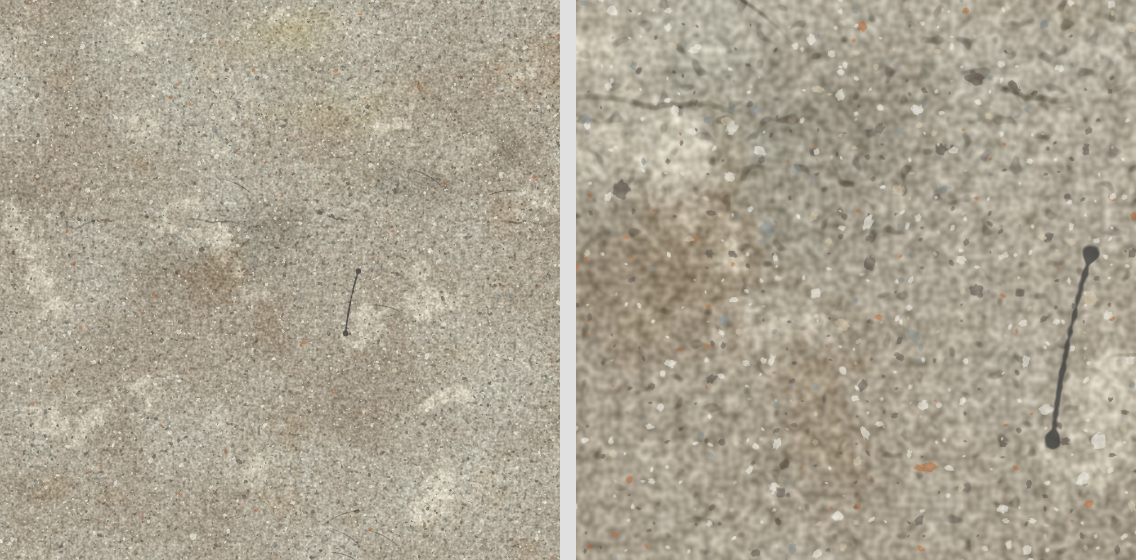
Left, the full canvas; right, a detail of the centre.
Write a three.js fragment shader that draws this texture.

```glsl
varying vec2 vUv;

float hash(vec2 p) {
  vec3 q = fract(p.xyx * 0.1031);
  q += dot(q, q.yzx + 33.33);
  return fract((q.x + q.y) * q.z);
}

float cornerSlope(vec2 cell, vec2 offset) {
  float angle = 6.2832 * hash(cell);
  return dot(vec2(cos(angle), sin(angle)), offset);
}

float gradientNoise(vec2 p) {
  vec2 i = floor(p), f = fract(p);
  vec2 u = f * f * f * (f * (f * 6.0 - 15.0) + 10.0);
  vec2 e = vec2(1.0, 0.0);
  float low = mix(cornerSlope(i, f), cornerSlope(i + e.xy, f - e.xy), u.x);
  float high = mix(cornerSlope(i + e.yx, f - e.yx), cornerSlope(i + e.xx, f - e.xx), u.x);
  return mix(low, high, u.y);
}

float fbm(vec2 p) {
  float sum = 0.0, amplitude = 1.0;
  for (int i = 0; i < 6; i++) {
    sum += amplitude * gradientNoise(p);
    p = mat2(1.6, 1.2, -1.2, 1.6) * p + 17.3;
    amplitude *= 0.6;
  }
  return sum;
}

float smudge(vec2 p, vec2 centre, vec2 size) {
  vec2 q = (p - centre) / size;
  return exp(-dot(q, q));
}

// One jittered, lumpy grain per cell: x is coverage, y a random kind
vec2 grains(vec2 p, float cells, float share, float seed) {
  vec2 id = floor(p * cells) + seed;
  vec2 q = fract(p * cells) - 0.3 - 0.4 * vec2(hash(id), hash(id + 41.0));
  float turn = 6.2832 * hash(id + 83.0);
  q = mat2(cos(turn), sin(turn), -sin(turn), cos(turn)) * q;
  q.y *= 1.0 + 0.8 * hash(id + 29.0);
  float radius = mix(0.1, 0.28, pow(hash(id + 59.0), 2.0));
  float d = length(q) - radius * (1.0 + 0.5 * gradientNoise(q * 6.0 + id));
  float edge = 0.0008 * cells;
  float present = step(hash(id + 7.0), share);
  return vec2(present * (1.0 - smoothstep(-edge, edge, d)), hash(id + 101.0));
}

vec3 grainColour(float kind) {
  vec3 c = mix(vec3(0.90, 0.89, 0.85), vec3(0.80, 0.75, 0.65), step(0.38, kind));
  c = mix(c, vec3(0.43, 0.40, 0.36), step(0.55, kind));
  c = mix(c, vec3(0.55, 0.57, 0.56), step(0.84, kind));
  return mix(c, vec3(0.70, 0.47, 0.31), step(0.94, kind));
}

// x is the distance to a bowed stroke, y the position along it
vec2 stroke(vec2 p, vec2 a, vec2 b, float bow) {
  vec2 ab = b - a;
  float t = clamp(dot(p - a, ab) / dot(ab, ab), 0.0, 1.0);
  vec2 bend = vec2(-ab.y, ab.x) * bow * t * (1.0 - t);
  return vec2(length(p - a - ab * t - bend), t);
}

void main() {
  vec2 p = vUv;
  vec2 w = p + 0.03 * vec2(fbm(p * 9.0 + 3.0), fbm(p * 9.0 + 51.0));

  // Broad weathering
  float broad = fbm(p * 4.0 + 11.0);
  float band = smudge(w, vec2(0.38, 0.92), vec2(0.24, 0.08));
  float stains = smudge(w, vec2(0.73, 0.67), vec2(0.08, 0.04))
    + smudge(w, vec2(0.48, 0.58), vec2(0.07, 0.05))
    + 0.8 * smudge(w, vec2(0.89, 0.74), vec2(0.025, 0.03))
    + 0.5 * smudge(w, vec2(0.31, 0.52), vec2(0.13, 0.05));
  float tone = 0.685 + 0.10 * broad + 0.05 * band - 0.10 * stains;
  vec3 colour = vec3(tone, tone - 0.035, tone - 0.10);
  colour += vec3(-0.014, 0.004, 0.008) * smoothstep(-0.3, 0.5, broad + band);

  // Rust and ochre tints
  float rust = smoothstep(0.2, 0.7, fbm(w * 5.0 + 73.0));
  rust += 0.7 * smudge(w, vec2(0.83, 0.37), vec2(0.05, 0.03));
  float ochre = smudge(w, vec2(0.52, 0.94), vec2(0.08, 0.04))
    + 0.6 * smudge(w, vec2(0.60, 0.80), vec2(0.12, 0.05));
  colour -= vec3(0.02, 0.04, 0.06) * rust;
  colour += vec3(0.02, 0.0, -0.06) * ochre;

  // Flaking pale plaster with ragged edges
  float flakes = fbm(w * 6.0 + 29.0) + 0.2 * gradientNoise(p * 70.0);
  flakes += 0.3 * band - 0.4 * stains
    + 0.6 * smudge(w, vec2(0.955, 0.38), vec2(0.025, 0.06))
    + 0.6 * smudge(w, vec2(0.79, 0.28), vec2(0.06, 0.025))
    + 0.5 * smudge(w, vec2(0.40, 0.58), vec2(0.03, 0.02))
    + 0.4 * smudge(w, vec2(0.69, 0.77), vec2(0.04, 0.025));
  colour = mix(colour, vec3(0.865, 0.84, 0.765), 0.72 * smoothstep(0.24, 0.68, flakes));

  // Sandy grain and small pits
  float sand = 0.10 * gradientNoise(p * 65.0) + 0.13 * gradientNoise(p * 130.0 + 9.0)
    + 0.15 * gradientNoise(p * 230.0 + 37.0);
  colour += sand;
  float pits = smoothstep(0.28, 0.5, gradientNoise(p * 105.0 + 61.0) + 0.15 * broad);
  colour -= vec3(0.13, 0.13, 0.12) * pits;

  // Broken horizontal seam
  float seam = abs(p.y - 0.605 - 0.02 * fbm(vec2(p.x * 6.0, 4.0)));
  float broken = smoothstep(-0.1, 0.3, gradientNoise(p * vec2(14.0, 3.0) + 5.0));
  colour -= 0.17 * broken * (1.0 - smoothstep(0.0005, 0.003, seam));

  // Aggregate, from fine chips to sparse pebbles
  for (int i = 0; i < 4; i++) {
    float layer = float(i);
    vec2 g = grains(p + 0.137 * layer, 125.0 / (1.0 + 0.55 * layer), 0.30 - 0.08 * layer, 19.0 * layer);
    colour = mix(colour, grainColour(g.y) + 0.5 * sand, 0.75 * g.x);
  }

  // Faint hairline scratches
  for (int i = 0; i < 8; i++) {
    vec2 id = vec2(float(i), 7.0);
    vec2 start = vec2(hash(id), hash(id + 13.0));
    vec2 reach = vec2(0.05 + 0.06 * hash(id + 23.0), 0.08 * (hash(id + 31.0) - 0.6));
    vec2 s = stroke(p, start, start + reach, 0.4);
    float fade = 4.0 * s.y * (1.0 - s.y);
    colour -= 0.16 * fade * (1.0 - smoothstep(0.0003, 0.0018, s.x));
  }

  // Dark gouge with blunt ends
  vec2 gouge = stroke(p, vec2(0.617, 0.404), vec2(0.640, 0.516), 0.10);
  float ends = smoothstep(0.42, 0.5, abs(gouge.y - 0.5));
  float width = 0.0014 + 0.0034 * ends + 0.0015 * gradientNoise(p * 160.0);
  float ink = 1.0 - smoothstep(width - 0.001, width + 0.001, gouge.x);
  colour = mix(colour, vec3(0.27, 0.27, 0.26), 0.85 * ink);

  gl_FragColor = vec4(clamp(colour, 0.0, 1.0), 1.0);
}
```
